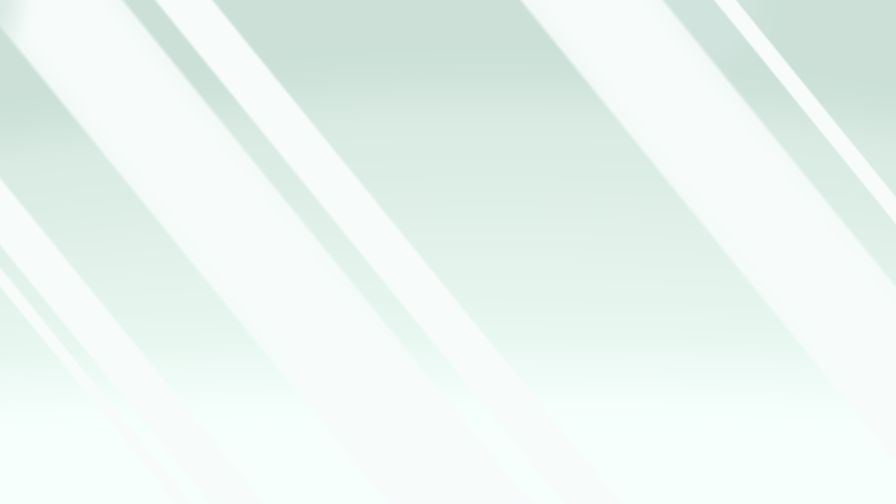
Write a WebGL 1 fragment shader that draws this background.

```glsl
precision highp float;
// Pale diagonal light bands over a misty green backdrop that brightens downward.
// The backdrop is a chain of smooth vertical blends, sagging toward the sides;
// each band is a soft interval along one shared slanted coordinate.

uniform vec2 u_resolution;

// Coverage of a slanted band between two intercepts on the top edge.
float band(float s, float left, float right, float soft) {
  float w = max(soft, 1.2 / u_resolution.y);
  return smoothstep(left - w, left + w, s)
       * (1.0 - smoothstep(right - w, right + w, s));
}

// Wide band: a defined rim with a gentler glow inside it.
float glowBand(float s, float left, float right) {
  float rim = band(s, left, right, 0.007);
  float core = band(s, left + 0.025, right - 0.025, 0.035);
  return rim * mix(0.86, 1.0, core);
}

vec3 backdrop(vec2 p, float aspect) {
  // Shaded top reaches lower near both sides.
  float side = p.x / aspect - 0.55;
  float depth = p.y - 0.45 * side * side * (1.0 - p.y);

  vec3 color = vec3(0.800, 0.880, 0.848);
  color = mix(color, vec3(0.855, 0.922, 0.893), smoothstep(0.09, 0.27, depth));
  color = mix(color, vec3(0.900, 0.961, 0.934), smoothstep(0.22, 0.63, depth));
  color = mix(color, vec3(0.963, 1.000, 0.988), smoothstep(0.58, 0.86, depth));

  // Faint lighter haze beside the right-hand bands.
  float haze = 1.0 - smoothstep(0.05, 0.16, length(p - vec2(1.39, 0.02)));
  return mix(color, vec3(0.835, 0.900, 0.880), 0.6 * haze);
}

void main() {
  // Height units, with y measured down from the top edge.
  vec2 p = gl_FragCoord.xy / u_resolution.y;
  p.y = 1.0 - p.y;
  float aspect = u_resolution.x / u_resolution.y;
  float s = p.x - 0.812 * p.y;

  // Two broad bands and four narrower ones.
  float light = max(glowBand(s, -0.042, 0.243), glowBand(s, 1.033, 1.315));
  light = max(light, band(s, 0.308, 0.421, 0.006));
  light = max(light, band(s, 1.417, 1.460, 0.004));
  light = max(light, band(s, -0.394, -0.287, 0.006));
  light = max(light, band(s, -0.461, -0.431, 0.005));

  // The light dissolves into the upper left corner.
  light *= mix(0.35, 1.0, smoothstep(0.0, 0.075, length(p * vec2(1.0, 0.55))));

  vec3 bandColor = mix(vec3(0.969, 0.988, 0.980), vec3(0.970, 0.984, 0.982),
                       smoothstep(0.7, 1.0, p.y));
  vec3 color = mix(backdrop(p, aspect), bandColor, light);
  gl_FragColor = vec4(color, 1.0);
}
```
